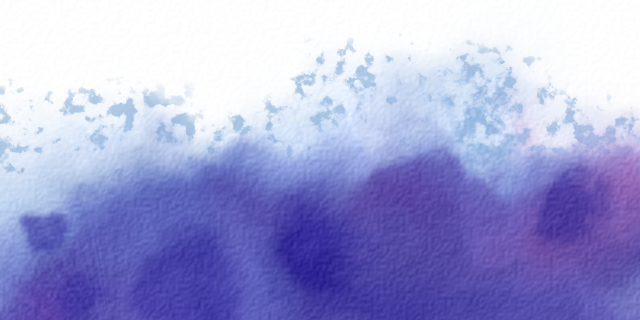
This background is drawn by a WebGL 1 fragment shader. Its source:

```glsl
precision highp float;
// Watercolour wash: white paper fading through speckled pale blue into violet and indigo.
uniform vec2 u_resolution;

float hash(vec2 p) {
  p = fract(p * vec2(0.1031, 0.1137));
  p += dot(p, p.yx + 33.33);
  return fract((p.x + p.y) * p.x * 7.31);
}

float noise(vec2 p) {
  vec2 i = floor(p), f = fract(p);
  f = f * f * (3.0 - 2.0 * f);
  return mix(mix(hash(i), hash(i + vec2(1, 0)), f.x),
             mix(hash(i + vec2(0, 1)), hash(i + vec2(1, 1)), f.x), f.y);
}

float fbm(vec2 p) {
  float sum = 0.0, amp = 0.5;
  for (int i = 0; i < 5; i++) {
    sum += amp * noise(p);
    p = mat2(1.6, 1.2, -1.2, 1.6) * p + 17.3;
    amp *= 0.5;
  }
  return sum;
}

// Soft elliptical stain
float blob(vec2 p, vec2 centre, vec2 radius) {
  vec2 d = (p - centre) / radius;
  return exp(-dot(d, d));
}

float bump(float x, float centre, float width) {
  float d = (x - centre) / width;
  return exp(-d * d);
}

void main() {
  vec2 p = gl_FragCoord.xy / u_resolution.y;
  p.x *= 2.0 * u_resolution.y / u_resolution.x;

  // Bleeding pigment distorts every stain
  vec2 bleed = vec2(fbm(p * 4.0 + 40.0), fbm(p * 4.0 + 71.0)) - 0.48;
  vec2 q = p + 0.28 * bleed;
  float cloud = fbm(p * 3.0 + bleed * 2.0 + 9.0) - 0.48;

  // Upper limit of the pale veil and of the dense body of paint
  float veilTop = 0.69 + 0.06 * bump(q.x, 0.3, 0.2) + 0.17 * smoothstep(0.7, 0.98, q.x)
                - 0.14 * smoothstep(1.58, 1.8, q.x);
  float bodyTop = 0.13 + 0.31 * smoothstep(0.0, 0.5, q.x) + 0.09 * bump(q.x, 1.33, 0.13)
                + 0.06 * smoothstep(1.5, 2.0, q.x);
  float depth = (veilTop - q.y) / (veilTop - bodyTop) + 0.35 * cloud;

  vec3 col = vec3(0.995, 0.996, 0.998);
  col = mix(col, vec3(0.75, 0.83, 0.94), smoothstep(0.0, 0.78, depth));

  // Clear pools and tinted clouds in the veil
  col = mix(col, vec3(0.93, 0.96, 0.99), 0.6 * blob(q, vec2(0.8, 0.62), vec2(0.09, 0.13)));
  col = mix(col, vec3(0.83, 0.88, 0.97), 0.6 * blob(q, vec2(0.42, 0.54), vec2(0.2, 0.06)));
  col = mix(col, vec3(0.78, 0.81, 0.94), 0.6 * blob(q, vec2(1.2, 0.58), vec2(0.16, 0.09)));
  col = mix(col, vec3(0.93, 0.95, 0.99), 0.6 * blob(q, vec2(1.76, 0.6), vec2(0.14, 0.1)));
  col = mix(col, vec3(0.60, 0.72, 0.88), 0.6 * blob(q, vec2(1.52, 0.63), vec2(0.13, 0.17)));
  col = mix(col, vec3(0.86, 0.78, 0.91), 0.65 * blob(q, vec2(1.67, 0.59), vec2(0.08, 0.08)));

  // Dry-brush speckles, gathered in patches
  float patches = blob(q, vec2(0.38, 0.67), vec2(0.2, 0.1))
                + blob(q, vec2(0.68, 0.6), vec2(0.16, 0.12))
                + blob(q, vec2(1.03, 0.74), vec2(0.18, 0.13))
                + blob(q, vec2(1.52, 0.68), vec2(0.15, 0.17))
                + blob(q, vec2(1.85, 0.6), vec2(0.17, 0.11))
                + 0.7 * blob(q, vec2(0.06, 0.58), vec2(0.16, 0.1));
  float speckle = fbm(p * 32.0 + 5.0);
  float dust = smoothstep(0.0, 0.16, speckle - 0.66 + 0.24 * min(patches, 1.0));
  float dryZone = smoothstep(-0.12, 0.2, depth) * (1.0 - smoothstep(0.7, 1.1, depth));
  col = mix(col, vec3(0.53, 0.68, 0.84), 0.62 * dust * dryZone);
  float bare = smoothstep(0.5, 0.36, speckle) * min(patches, 1.0);
  col = mix(col, vec3(0.96, 0.98, 1.0), 0.5 * bare * dryZone);

  // Mid blue, then violet
  col = mix(col, vec3(0.46, 0.53, 0.81), smoothstep(0.66, 1.08, depth));
  col = mix(col, vec3(0.35, 0.33, 0.69), smoothstep(0.96, 1.3, depth));
  float crest = smoothstep(0.42, 0.6, blob(q, vec2(1.36, 0.3), vec2(0.32, 0.3)));
  col = mix(col, vec3(0.36, 0.32, 0.68), 0.7 * crest);

  // Blue and magenta glazes
  col = mix(col, vec3(0.40, 0.46, 0.79), 0.7 * blob(q, vec2(0.5, 0.3), vec2(0.2, 0.16)));
  col = mix(col, vec3(0.35, 0.38, 0.74), 0.7 * blob(q, vec2(0.8, 0.08), vec2(0.13, 0.13)));
  col = mix(col, vec3(0.40, 0.28, 0.65), 0.5 * blob(q, vec2(1.24, 0.4), vec2(0.16, 0.1)));
  col = mix(col, vec3(0.35, 0.23, 0.65), 0.7 * blob(q, vec2(0.2, 0.0), vec2(0.16, 0.1)));
  col = mix(col, vec3(0.49, 0.33, 0.67), 0.75 * blob(q, vec2(1.78, 0.28), vec2(0.2, 0.16)));
  col = mix(col, vec3(0.66, 0.45, 0.75), 0.8 * blob(q, vec2(1.98, 0.46), vec2(0.13, 0.14)));
  col = mix(col, vec3(0.57, 0.60, 0.85), 0.5 * blob(q, vec2(2.03, 0.1), vec2(0.1, 0.1)));

  // Indigo pools with firmer edges
  float pool = smoothstep(0.2, 0.85, blob(q, vec2(1.01, 0.21), vec2(0.14, 0.18)))
             + 0.7 * smoothstep(0.2, 0.8, blob(q, vec2(0.58, 0.08), vec2(0.14, 0.16)))
             + 0.6 * smoothstep(0.2, 0.8, blob(q, vec2(0.19, 0.25), vec2(0.06, 0.07)))
             + 0.6 * smoothstep(0.2, 0.8, blob(q, vec2(0.33, 0.03), vec2(0.09, 0.1)))
             + 0.55 * smoothstep(0.2, 0.8, blob(q, vec2(1.82, 0.37), vec2(0.1, 0.11)))
             + 0.5 * blob(q, vec2(1.2, 0.02), vec2(0.4, 0.09));
  col = mix(col, vec3(0.20, 0.17, 0.61), 0.9 * min(pool, 1.0));

  // Faint brush fan at lower left, cloudy tone and embossed paper grain
  float paint = smoothstep(0.1, 1.0, depth);
  vec2 fan = p - vec2(0.36, -0.12);
  float hairs = noise(vec2(atan(fan.y, fan.x) * 45.0 + 90.0, 3.0)) - 0.5;
  col += 0.06 * hairs * blob(p, vec2(0.2, 0.15), vec2(0.25, 0.2));
  col += 0.2 * paint * cloud;
  float grain = noise(p * 100.0) - noise(p * 100.0 + vec2(0.5, -0.5));
  col += (0.015 + 0.06 * paint) * grain;
  gl_FragColor = vec4(clamp(col, 0.0, 1.0), 1.0);
}
```
